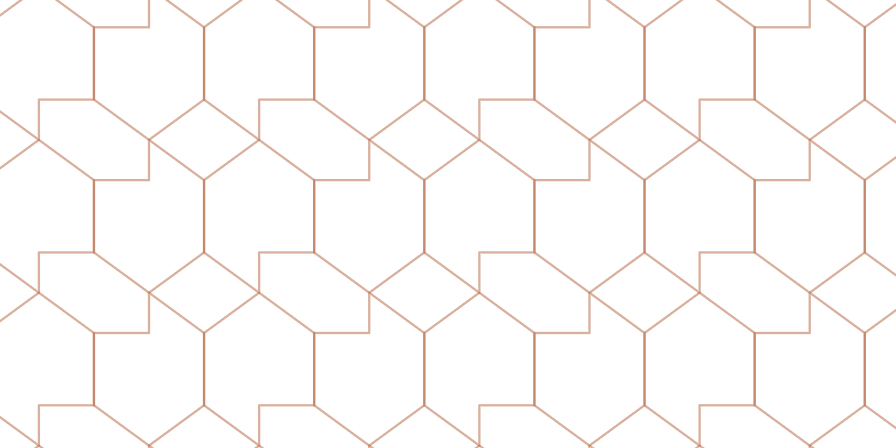
Write a WebGL 1 fragment shader that draws this pattern.

```glsl
precision highp float;
// Thin copper outlines of notched hexagons on white, in columns that alternate
// between upright and half-turned tiles. Each outline is a half-transparent
// stroke, so edges shared by two tiles come out darker.

uniform vec2 u_resolution;

// Tile size, with the canvas height as 1
const float HALF_WIDTH = 0.1229;
const float HALF_SIDE = 0.0807;
const float HALF_HEIGHT = 0.1706;

float segmentDistance(vec2 p, vec2 a, vec2 b) {
  vec2 ab = b - a;
  vec2 ap = p - a;
  return length(ap - ab * clamp(dot(ap, ab) / dot(ab, ab), 0.0, 1.0));
}

// Hexagon whose upper left slope is replaced by a square notch
float tileDistance(vec2 p) {
  vec2 top = vec2(0.0, HALF_HEIGHT);
  vec2 shoulder = vec2(HALF_WIDTH, HALF_SIDE);
  vec2 notch = vec2(0.0, HALF_SIDE);
  vec2 foot = vec2(HALF_WIDTH, -HALF_SIDE);

  // Sides and lower slopes, mirrored left to right
  vec2 m = vec2(abs(p.x), p.y);
  float d = segmentDistance(m, foot, shoulder);
  d = min(d, segmentDistance(m, -top, foot));

  // Upper right slope and the notch
  d = min(d, segmentDistance(p, top, shoulder));
  d = min(d, segmentDistance(p, top, notch));
  return min(d, segmentDistance(p, notch, vec2(-HALF_WIDTH, HALF_SIDE)));
}

void main() {
  vec2 p = gl_FragCoord.xy / u_resolution.y;
  float pixel = 1.0 / u_resolution.y;
  vec2 period = vec2(4.0 * HALF_WIDTH, 2.0 * HALF_HEIGHT);
  vec3 color = vec3(1.0);

  // Two tiles per period: one upright, one turned by half
  for (int i = 0; i < 2; i++) {
    float turn = 1.0 - 2.0 * float(i);
    vec2 center = vec2(0.3326 - 2.0 * HALF_WIDTH * float(i), 0.5172);
    vec2 local = mod(p - center + 0.5 * period, period) - 0.5 * period;

    // Neighbouring rows overlap at the tips
    for (int row = -1; row <= 1; row++) {
      float d = tileDistance(turn * (local - vec2(0.0, period.y * float(row))));
      float stroke = clamp(0.5 + (0.00257 - d) / pixel, 0.0, 1.0);
      color = mix(color, vec3(0.70, 0.38, 0.23), 0.5 * stroke);
    }
  }

  gl_FragColor = vec4(color, 1.0);
}
```
